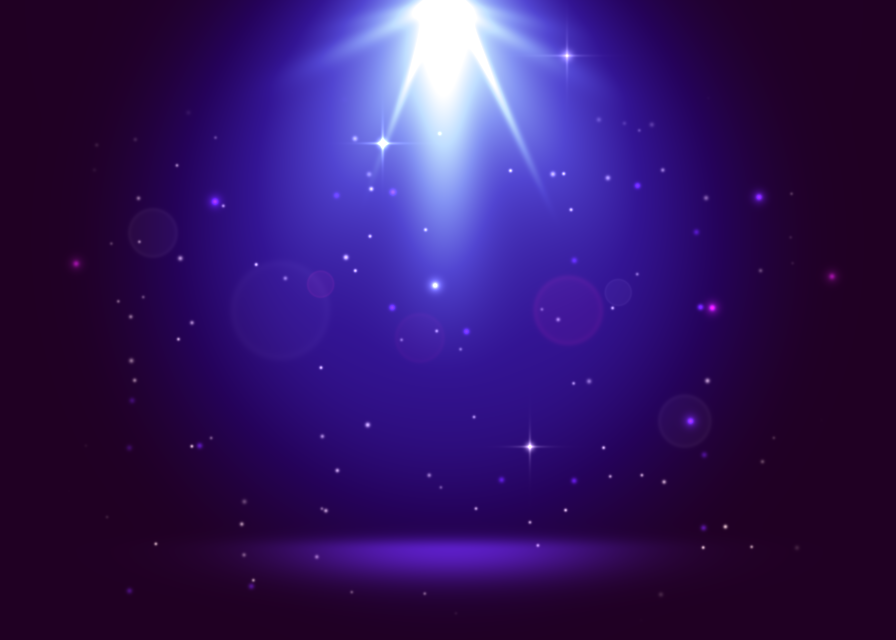
Give the GLSL for this background, as a Shadertoy shader.

```glsl
// Blue stage spotlight from above, with drifting sparkles and a violet floor glow.

const vec3 GOLD   = vec3(0.72, 0.70, 0.62);
const vec3 VIOLET = vec3(0.45, 0.16, 0.95);
const vec3 PINK   = vec3(0.60, 0.08, 0.60);
const vec3 ICE    = vec3(0.75, 0.87, 1.00);

vec3 hash3(vec2 p) {
    vec3 q = fract(p.xyx * vec3(0.1031, 0.1030, 0.0973) + 0.37);
    q += dot(q, q.yxz + 33.33);
    return fract((q.xxy + q.yzz) * q.zyx);
}

float gauss(float x, float width) {
    return exp(-x * x / (width * width));
}

// Light level 0..6 to colour, from plum darkness to white
vec3 lightRamp(float t) {
    vec3 c = vec3(0.125, 0.0, 0.137);
    c = mix(c, vec3(0.145, 0.01, 0.36), clamp(t, 0.0, 1.0));
    c = mix(c, vec3(0.20, 0.08, 0.58), clamp(t - 1.0, 0.0, 1.0));
    c = mix(c, vec3(0.32, 0.27, 0.82), clamp(t - 2.0, 0.0, 1.0));
    c = mix(c, vec3(0.51, 0.57, 0.95), clamp(t - 3.0, 0.0, 1.0));
    c = mix(c, ICE, clamp(t - 4.0, 0.0, 1.0));
    return mix(c, vec3(1.0), clamp(t - 5.0, 0.0, 1.0));
}

// Ray leaving q = 0; angle is in degrees from straight down
float ray(vec2 q, float angle, float reach, float startWidth, float spread) {
    float a = radians(angle);
    vec2 dir = vec2(sin(a), -cos(a));
    float along = dot(q, dir);
    float across = dot(q, vec2(-dir.y, dir.x));
    float width = max(startWidth + spread * along, 0.001);
    float fade = smoothstep(-0.02, 0.04, along) * (1.0 - smoothstep(0.1 * reach, reach, along));
    return gauss(across, width) * fade;
}

// One jittered dot per grid cell, kept with the given chance
float dots(vec2 p, float cell, float chance, float radius, float seed) {
    vec2 id = floor(p / cell);
    vec3 h = hash3(id + seed);
    vec2 center = (id + 0.2 + 0.6 * h.xy) * cell;
    float bright = 0.35 + 0.65 * fract(h.z * 57.0);
    return gauss(length(p - center), radius) * bright * step(1.0 - chance, h.z);
}

// Four-pointed sparkle
float star(vec2 q, float size) {
    vec2 a = abs(q);
    float arms = gauss(a.y, 0.0022) * exp(-a.x / size * 3.0)
               + gauss(a.x, 0.0022) * exp(-a.y / size * 3.0);
    return 0.65 * arms + gauss(length(q), 0.15 * size);
}

float glint(vec2 q) {
    float d = length(q);
    return 0.8 * gauss(d, 0.0045) + 0.35 * gauss(d, 0.011);
}

// Faint lens disc with a slightly brighter rim
float bokeh(vec2 q, float radius) {
    float d = length(q);
    float disc = 1.0 - smoothstep(0.88 * radius, 1.04 * radius, d);
    return 0.6 * disc + 0.4 * gauss(d - 0.93 * radius, 0.1 * radius);
}

float spotlight(vec2 p) {
    vec2 q = p - vec2(-0.006, 1.0);
    float d = length(q);
    float r = length(p - vec2(0.0, 0.58));
    float depth = -q.y;

    // Dome of haze, halo and hot core
    float t = 1.15 * (1.0 - smoothstep(0.2, 0.6, r));
    t += 3.3 * exp(-2.6 * d) * (1.0 - smoothstep(0.25, 0.68, r));
    t += 3.6 * exp(-9.0 * d);

    // Wide central shaft and soft side beams
    t += 1.8 * gauss(q.x, 0.03 + 0.1 * depth) * (1.0 - smoothstep(0.1, 0.66, depth));
    t += 0.5 * ray(q, -27.0, 0.55, 0.02, 0.14);
    t += 0.5 * ray(q, 32.0, 0.50, 0.02, 0.14);
    t += 0.8 * ray(q, -64.0, 0.38, 0.008, 0.05);
    t += 0.8 * ray(q, 61.0, 0.38, 0.008, 0.05);
    t += 0.5 * ray(q, -76.0, 0.25, 0.006, 0.05);
    t += 0.5 * ray(q, 76.0, 0.28, 0.006, 0.05);

    // Thin bright streaks
    t += 1.3 * ray(q - vec2(-0.01, 0.0), -20.0, 0.36, 0.007, -0.006);
    t += 1.9 * ray(q - vec2(0.018, 0.0), 24.5, 0.40, 0.008, -0.006);
    return t;
}

void mainImage(out vec4 fragColor, in vec2 fragCoord) {
    // Height is 1; x is zero at the middle
    vec2 p = (fragCoord - vec2(0.5 * iResolution.x, 0.0)) / iResolution.y;
    vec3 col = lightRamp(spotlight(p));

    // Floor pool: sharp upper edge, slow fade below
    vec2 f = p - vec2(0.003, 0.14);
    float pool = gauss(f.x, 0.25) * gauss(f.y, f.y > 0.0 ? 0.019 : 0.046);
    col += vec3(0.22, 0.11, 0.50) * pool;

    // Lens discs
    float grey = bokeh(p - vec2(-0.461, 0.636), 0.040) + bokeh(p - vec2(0.370, 0.342), 0.043)
               + bokeh(p - vec2(0.266, 0.543), 0.022) + 0.6 * bokeh(p - vec2(-0.262, 0.515), 0.080);
    float rose = bokeh(p - vec2(-0.199, 0.556), 0.022) + bokeh(p - vec2(0.188, 0.515), 0.056)
               + 0.5 * bokeh(p - vec2(-0.044, 0.472), 0.040);
    col += 0.055 * grey * vec3(0.9, 0.9, 0.8) + 0.09 * rose * vec3(1.0, 0.1, 0.3);

    // Scattered dust in three sizes
    float area = smoothstep(0.02, 0.12, p.y) * (1.0 - smoothstep(0.72, 0.86, p.y))
               * (1.0 - smoothstep(0.42, 0.60, abs(p.x)));
    for (int i = 0; i < 3; i++) {
        float k = float(i);
        col += GOLD * area * dots(p, 0.055 + 0.02 * k, 0.16, 0.0026 + 0.0006 * k, 17.0 + 41.0 * k);
    }
    col += VIOLET * area * dots(p, 0.11, 0.14, 0.0045, 171.0);

    // Leading glints and sparkles
    col += VIOLET * (glint(p - vec2(0.486, 0.692)) + glint(p - vec2(-0.364, 0.685)) + glint(p - vec2(0.379, 0.342)));
    col += PINK * (1.3 * glint(p - vec2(0.413, 0.519)) + 0.7 * glint(p - vec2(-0.581, 0.588)) + 0.7 * glint(p - vec2(0.600, 0.568)));
    col += ICE * (glint(p - vec2(-0.020, 0.554)) + star(p - vec2(-0.102, 0.776), 0.045));
    col += GOLD * (0.5 * star(p - vec2(0.186, 0.913), 0.06) + 0.8 * star(p - vec2(0.128, 0.302), 0.045));

    fragColor = vec4(clamp(col, 0.0, 1.0), 1.0);
}
```
